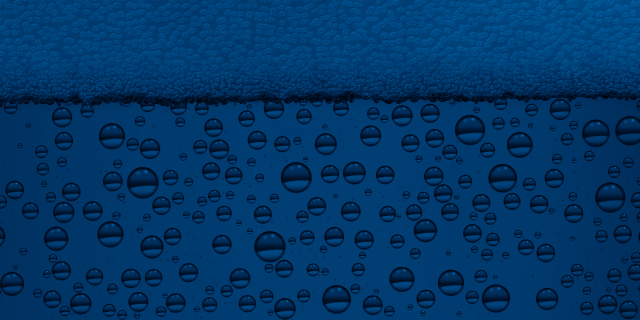
A Shadertoy shader for this texture:

```glsl
// Blue glass of beer: round drops cling below a band of fine foam.
// Drops come from hashed grids of shrinking cells, thinned where they would
// touch a larger drop; the foam is two scales of glinting Voronoi bubbles.

float hash(vec2 p) {
    return fract(sin(dot(p, vec2(127.1, 311.7))) * 43758.5453);
}

float noise(vec2 p) {
    vec2 i = floor(p), f = fract(p);
    f = f * f * (3.0 - 2.0 * f);
    return mix(mix(hash(i), hash(i + vec2(1, 0)), f.x),
               mix(hash(i + vec2(0, 1)), hash(i + vec2(1, 1)), f.x), f.y);
}

// Blue ramp indexed by its blue channel
vec3 blueTone(float t) {
    t = max(t, 0.0);
    return vec3(0.0, t * (0.384 + 0.332 * t), t);
}

float foamEdge(float x) {
    return 0.684 + 0.004 * x * x + 0.012 * (noise(vec2(x * 18.0, 3.0)) - 0.5);
}

// Grid density of each drop layer, coarse to fine
float density(int layer) {
    return layer == 0 ? 6.0 : layer == 1 ? 10.0 : layer == 2 ? 17.0 : 42.0;
}

// Drop owned by the cell around p: centre and radius, zero when empty
vec3 cellDrop(vec2 p, int layer) {
    float n = density(layer), row = floor(p.y * n);
    float shift = 0.5 * mod(row, 2.0);
    vec2 cell = vec2(floor(p.x * n + shift), row);
    vec2 seed = cell + float(layer) * 37.3;
    float size = hash(seed + 5.1);
    float r = layer == 0 ? mix(0.029, 0.050, size * size)
            : layer == 1 ? mix(0.019, 0.034, size)
            : layer == 2 ? mix(0.007, 0.020, size)
            : mix(0.0015, 0.004, size);
    float room = max(0.5 - r * n, 0.0);
    vec2 jitter = (vec2(hash(seed), hash(seed + 9.7)) * 2.0 - 1.0) * room;
    vec2 centre = (cell + 0.5 + jitter - vec2(shift, 0.0)) / n;
    float fill = layer == 0 ? 0.9 : layer == 1 ? 1.0 : layer == 2 ? 0.75 : 0.3;
    bool present = hash(seed + 2.3) < fill && centre.y < 0.69;
    return vec3(centre, present ? r : 0.0);
}

// True when no drop of a coarser layer crowds this one
bool isClear(vec3 drop, int layer) {
    for (int k = 0; k < layer; k++)
        for (int j = -1; j <= 1; j++)
            for (int i = -1; i <= 1; i++) {
                vec3 other = cellDrop(drop.xy + vec2(i, j) / density(k), k);
                float gap = distance(drop.xy, other.xy) - drop.z - other.z;
                if (other.z > 0.0 && gap < 0.002) return false;
            }
    return true;
}

float glint(vec2 d, float tightness) {
    return exp(-tightness * dot(d, d));
}

// Lens shading: dark cap, sharp horizon, bright lower band, dark rim
float dropTone(vec2 d, float base, float soft) {
    float l = length(d);
    float horizon = -0.2 + 0.09 * d.x - 0.1 * d.x * d.x;
    float upper = mix(0.13, 0.36, smoothstep(-0.2, 0.4, d.y));
    float lower = base + 0.05 - 0.26 * smoothstep(-0.4, -1.0, d.y);
    float t = mix(lower, upper, smoothstep(horizon - soft, horizon + soft, d.y));
    t = mix(t, 0.09, smoothstep(0.74, 0.95, l) * (0.78 + 0.22 * d.y));
    t += 0.3 * glint(d - vec2(0.2, 0.72), 90.0);
    return t + 0.16 * glint(d - vec2(-0.3, 0.62), 70.0);
}

// Nearest foam bubble: signed offset and distance, in cells
vec3 foamCell(vec2 p) {
    vec2 id = floor(p);
    vec3 best = vec3(0, 0, 9);
    for (int j = -1; j <= 1; j++)
        for (int i = -1; i <= 1; i++) {
            vec2 c = id + vec2(i, j);
            vec2 d = p - c - 0.1 - 0.8 * vec2(hash(c), hash(c + 17.7));
            if (length(d) < best.z) best = vec3(d, length(d));
        }
    return best;
}

// Bright crescent above, shadow below, and a small spark
float bubbleRelief(vec3 b) {
    float ring = smoothstep(0.18, 0.4, b.z) * (1.0 - smoothstep(0.42, 0.62, b.z));
    float light = dot(b.xy, vec2(-0.35, 0.94)) / max(b.z, 0.05);
    return 0.075 * ring * light - 0.05 * smoothstep(0.45, 0.7, b.z)
         + 0.06 * glint(b.xy - vec2(0.1, -0.1), 60.0);
}

void mainImage(out vec4 fragColor, in vec2 fragCoord) {
    vec2 p = fragCoord / iResolution.y;
    float px = 1.0 / iResolution.y, h = p.y - foamEdge(p.x);

    // Liquid, a little darker to the sides
    float side = p.x - 1.05;
    float liquid = 0.452 - 0.065 * side * side - 0.03 * smoothstep(1.7, 2.0, p.x);
    liquid += 0.012 * (noise(p * 5.0) - 0.5) - 0.03 * smoothstep(-0.04, 0.0, h);
    float tone = liquid;

    // Drops, fine layers first
    for (int layer = 3; layer >= 0; layer--) {
        vec3 drop = cellDrop(p, layer);
        if (drop.z <= 0.0) continue;
        float dist = distance(p, drop.xy) - drop.z;
        if (dist > px || !isClear(drop, layer)) continue;
        float shade = dropTone((p - drop.xy) / drop.z, liquid, 0.03 + 0.5 * px / drop.z);
        float strength = layer == 3 ? 0.4 : 1.0;
        tone = mix(tone, shade, strength * (1.0 - smoothstep(-0.7 * px, 0.7 * px, dist)));
    }

    // Foam: warped so bubbles vary in size, finer and rougher at the base
    vec2 q = p + 0.02 * vec2(noise(p * 13.0), noise(p * 13.0 + 40.0));
    vec3 fine = foamCell(q * 78.0), coarse = foamCell(q * vec2(40.0, 46.0));
    float foam = mix(0.36, 0.47, smoothstep(0.0, 0.13, h));
    foam += 0.075 * smoothstep(0.7, 2.0, p.x) * smoothstep(0.03, 0.25, h);
    foam += 0.03 * (noise(p * 14.0) - 0.5);
    foam += 0.07 * (noise(p * 95.0) - 0.5) * (1.0 - 0.75 * smoothstep(0.02, 0.2, h));
    foam += mix(1.7 * bubbleRelief(fine), 0.9 * bubbleRelief(coarse), smoothstep(0.03, 0.15, h));

    // Ragged dark seam of beads
    float seam = h + 0.02 * (fine.z - 0.4) + 0.026 * (noise(p * 34.0) - 0.5);
    foam = mix(0.14 + 1.6 * bubbleRelief(fine), foam, smoothstep(0.002, 0.024, seam));
    float cover = smoothstep(-px, px, h + 0.008 - 0.022 * (coarse.z - 0.35));
    tone = mix(tone, foam, cover);

    fragColor = vec4(blueTone(tone), 1.0);
}
```
